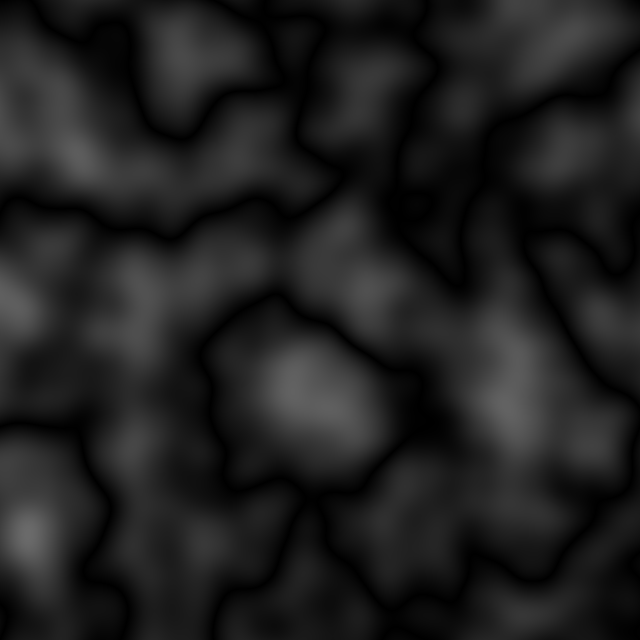
Reproduce this texture procedurally as a Shadertoy shader.

```glsl
// Dark smoky clouds divided by thin black creases: the absolute value of a
// signed fractal sum of gradient noise, so each zero crossing of the field
// becomes a sharp dark vein between soft grey lobes.

#define CELLS 3.0        // lattice cells across the canvas in the first octave
#define OCTAVES 3        // number of noise layers
#define LACUNARITY 2.0   // frequency step between layers
#define GAIN 0.5         // amplitude step between layers
#define BRIGHTNESS 0.65  // grey level per unit of noise
#define SEED 7u          // selects the arrangement of the lobes

const float TAU = 6.28319;

// Integer hash of a lattice point, turned into a unit gradient
vec2 latticeGradient(vec2 cell, uint layer) {
    uvec2 q = uvec2(ivec2(cell)) * uvec2(1597334673u, 3812015801u);
    uint h = q.x ^ q.y ^ ((layer + SEED) * 668265263u);
    h = (h ^ (h >> 15)) * 2246822519u;
    h = (h ^ (h >> 13)) * 3266489917u;
    h ^= h >> 16;
    float angle = TAU * float(h >> 16) / 65536.0;
    return vec2(cos(angle), sin(angle));
}

// Contribution of one cell corner: its gradient dotted with the offset to it
float cornerRamp(vec2 cell, vec2 local, vec2 corner, uint layer) {
    return dot(latticeGradient(cell + corner, layer), local - corner);
}

// Gradient noise with quintic blending, signed and centred on zero
float gradientNoise(vec2 p, uint layer) {
    vec2 cell = floor(p);
    vec2 f = p - cell;
    vec2 blend = f * f * f * (f * (f * 6.0 - 15.0) + 10.0);
    float low = mix(cornerRamp(cell, f, vec2(0.0, 0.0), layer),
                    cornerRamp(cell, f, vec2(1.0, 0.0), layer), blend.x);
    float high = mix(cornerRamp(cell, f, vec2(0.0, 1.0), layer),
                     cornerRamp(cell, f, vec2(1.0, 1.0), layer), blend.x);
    return mix(low, high, blend.y);
}

// Signed fractal sum of the noise layers
float fractalNoise(vec2 p) {
    float sum = 0.0;
    float amplitude = 1.0;
    for (int i = 0; i < OCTAVES; i++) {
        sum += amplitude * gradientNoise(p, uint(i));
        p *= LACUNARITY;
        amplitude *= GAIN;
    }
    return sum;
}

void mainImage(out vec4 fragColor, in vec2 fragCoord) {
    vec2 uv = fragCoord / iResolution.y;

    // Folding the field at zero makes the dark creases
    float grey = BRIGHTNESS * abs(fractalNoise(uv * CELLS));
    fragColor = vec4(vec3(grey), 1.0);
}
```
